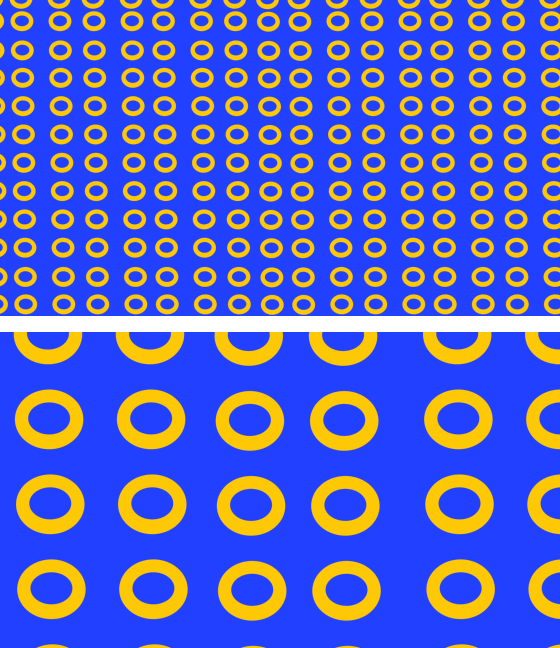
Top: the whole. Bottom: its middle third, enlarged.
A Shadertoy shader for this pattern:

```glsl
// Slightly uneven rows of yellow oval rings on a flat blue ground.

const vec3 BLUE = vec3(0.13, 0.25, 1.0);
const vec3 YELLOW = vec3(0.995, 0.785, 0.02);

// All lengths are fractions of the canvas height; y runs downward.
const vec2 FIRST_CENTRE = vec2(0.0694, 0.0671);
const vec2 MEAN_PITCH = vec2(0.1117, 0.0896);
const vec2 OUTER_RADII = vec2(0.0361, 0.0315);
const vec2 INNER_RADII = vec2(0.0221, 0.0169);
const vec2 HOLE_SHIFT = vec2(0.0, -0.001);
const float SLANT = 0.0135;

// Approximate signed distance to an axis-aligned ellipse.
float ellipseDistance(vec2 p, vec2 radii) {
    float scaled = max(length(p / radii), 1e-4);
    float slope = max(length(p / (radii * radii)), 1e-3);
    return scaled * (scaled - 1.0) / slope;
}

float ringDistance(vec2 p, vec2 outer, vec2 inner, vec2 holeShift) {
    return max(ellipseDistance(p, outer), -ellipseDistance(p - holeShift, inner));
}

// Columns come in groups of four with unequal gaps and two seams.
float columnOffset(float column) {
    const vec4 groupOffsets = vec4(0.0, 0.1204, 0.2280, 0.3484);
    const float groupWidth = 0.4479;
    float group = floor(column / 4.0);
    float member = column - 4.0 * group;
    float seam = 0.0069 * (1.0 - step(-0.5, column)) - 0.0162 * step(6.5, column);
    return group * groupWidth + groupOffsets[int(member + 0.5)] + seam;
}

// Rows are even, except for one low row in eight and a tight top seam.
float rowOffset(float row, float pitch) {
    float lowRow = 1.0 - step(0.5, abs(mod(row, 8.0) - 1.0));
    float topSeam = 1.0 - step(-0.5, row);
    return row * pitch + 0.0028 * lowRow + 0.0185 * topSeam;
}

vec2 ringCentre(vec2 cell) {
    vec2 offset = vec2(columnOffset(cell.x), rowOffset(cell.y, MEAN_PITCH.y));
    // The two columns beside the seam hang a little lower.
    float sag = 0.0016 * (1.0 - step(0.75, abs(cell.x - 7.5)));
    float topShift = -0.002 * (1.0 - step(-0.5, cell.y));
    return FIRST_CENTRE + offset + vec2(SLANT * offset.y + topShift, sag);
}

// Nearest ring among the neighbouring cells.
float patternDistance(vec2 p) {
    vec2 fromFirst = p - FIRST_CENTRE;
    fromFirst.x -= SLANT * fromFirst.y;
    vec2 home = floor(fromFirst / MEAN_PITCH + 0.5);
    float nearest = 1.0;
    for (int j = -1; j <= 1; j++) {
        for (int i = -1; i <= 1; i++) {
            vec2 centre = ringCentre(home + vec2(i, j));
            nearest = min(nearest, ringDistance(p - centre, OUTER_RADII, INNER_RADII, HOLE_SHIFT));
        }
    }
    return nearest;
}

void mainImage(out vec4 fragColor, in vec2 fragCoord) {
    float pixel = 1.0 / iResolution.y;
    vec2 p = vec2(fragCoord.x, iResolution.y - fragCoord.y) * pixel;
    float coverage = 1.0 - smoothstep(-0.75 * pixel, 0.75 * pixel, patternDistance(p));
    fragColor = vec4(mix(BLUE, YELLOW, coverage), 1.0);
}
```
